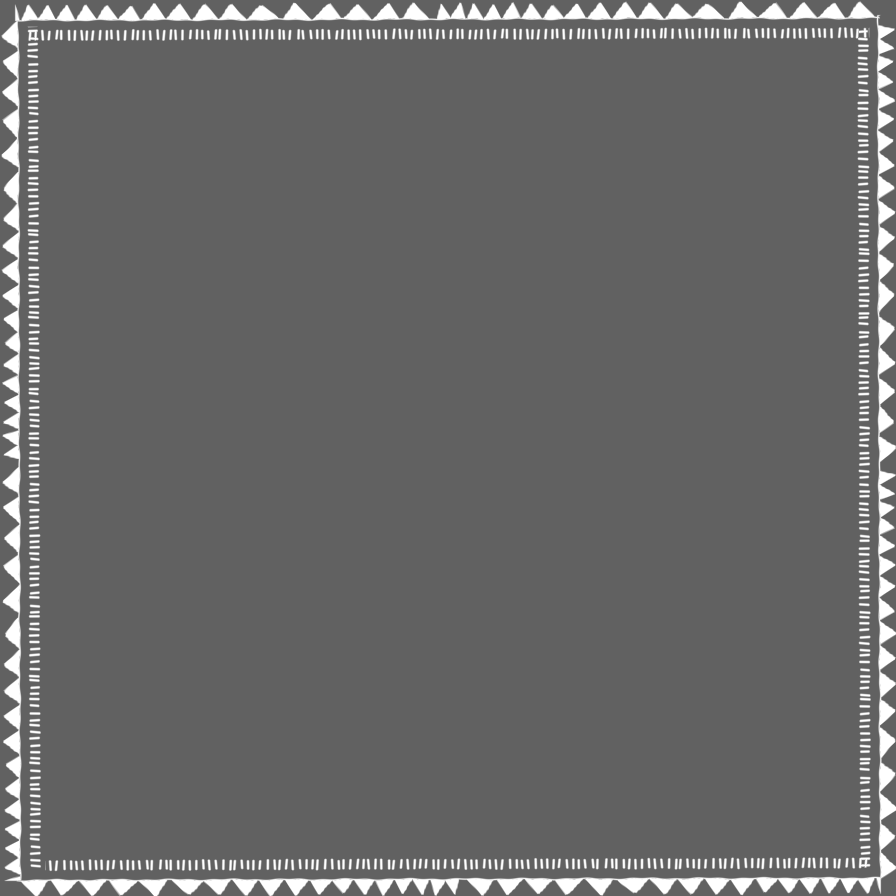
A three.js fragment shader for this background:

```glsl
varying vec2 vUv;

const vec3 SLATE = vec3(0.38);
const vec3 CHALK = vec3(1.0);
const float SPAN = 768.0;     // design units across the canvas
const float REPEAT = 382.0;   // length of one hand-drawn strip
const float TICKS = 70.0;     // ticks in one strip
const float SOFT = 0.8;       // edge softness in design units

float hash(float n) {
  return fract(sin(n * 12.9898) * 4375.85);
}

float cover(float dist) {
  return 1.0 - smoothstep(-SOFT, SOFT, dist);
}

float wobble(float t) {
  return 0.4 * sin(t * 0.31) + 0.3 * sin(t * 0.83 + 1.7);
}

float within(float s, float first, float last) {
  return cover(max(first - s, s - last));
}

// Tooth positions: even steps, then a tight cluster that widens again
float toothPlace(float i) {
  float k = i - 6.0;
  return i < 6.0 ? 155.0 * pow(i / 6.0, 0.93)
                 : 155.0 + k * (12.5 + 0.527 * k);
}

float toothDistance(vec2 p, float halfWidth, float height) {
  float slope = halfWidth / height;
  float flank = (abs(p.x) - halfWidth + slope * p.y) / sqrt(1.0 + slope * slope);
  return max(max(flank, p.y - height + 1.2), -p.y);
}

float teeth(float s, float rise, float phase) {
  float dist = 100.0;
  for (int n = 0; n < 18; n++) {
    float i = float(n);
    float place = toothPlace(i);
    float gap = toothPlace(i + 1.0) - place;
    float x = mod(s - phase - place + 0.5 * REPEAT, REPEAT) - 0.5 * REPEAT;
    float lean = 0.4 * (hash(i + 3.0) - 0.5);
    float height = 13.5 + 2.0 * hash(i + 11.0);
    vec2 local = vec2(x - lean * (rise - 4.0), rise);
    dist = min(dist, toothDistance(local, 0.49 * gap, height));
  }
  return dist + 0.5 * wobble(s * 1.7 + rise);
}

// Short strokes, one per cell, with uneven spacing and slant
float ticks(float s, float depth, float phase) {
  float cellSize = REPEAT / TICKS;
  float t = (s - phase) / cellSize;
  float dist = 100.0;
  for (int n = -1; n <= 1; n++) {
    float cell = floor(t) + float(n);
    float id = mod(cell, TICKS);
    float x = (t - cell - 0.5 - 0.45 * (hash(id + 5.0) - 0.5)) * cellSize;
    float y = depth - 0.9 * (hash(id + 31.0) - 0.5);
    x -= y * 0.22 * (hash(id + 57.0) - 0.5);
    float halfLength = 3.0 + 0.7 * hash(id + 83.0);
    dist = min(dist, length(vec2(x, max(abs(y) - halfLength, 0.0))) - 1.0);
  }
  return dist;
}

// One side: s runs clockwise, depth runs inward from the canvas edge
float borderSide(vec2 p, float phase, float inset, float tickEnd) {
  float s = p.x;
  float depth = p.y + 2.0 * s / SPAN - inset;
  float rise = 17.5 - depth + wobble(s * 0.4);
  float line = abs(rise - 0.2) - 0.55;
  float edge = cover(min(teeth(s, rise, phase), line)) * within(s, 13.0, 754.0);
  float strokes = cover(ticks(s, depth - 30.3, phase)) * within(s, 24.0, tickEnd);
  return max(edge, strokes);
}

void main() {
  vec2 p = vec2(vUv.x, 1.0 - vUv.y) * SPAN;
  float ink = 0.0;

  // Top, right, bottom, left
  for (int side = 0; side < 4; side++) {
    float phase = side == 1 ? 254.0 : 225.0;
    float inset = side == 1 || side == 2 ? 2.0 : 0.0;
    float tickEnd = side == 2 ? 729.0 : 745.0;
    ink = max(ink, borderSide(p, phase, -inset * -1.0 * -1.0, tickEnd));
    p = vec2(p.y, SPAN - p.x);
  }

  gl_FragColor = vec4(mix(SLATE, CHALK, ink), 1.0);
}
```
